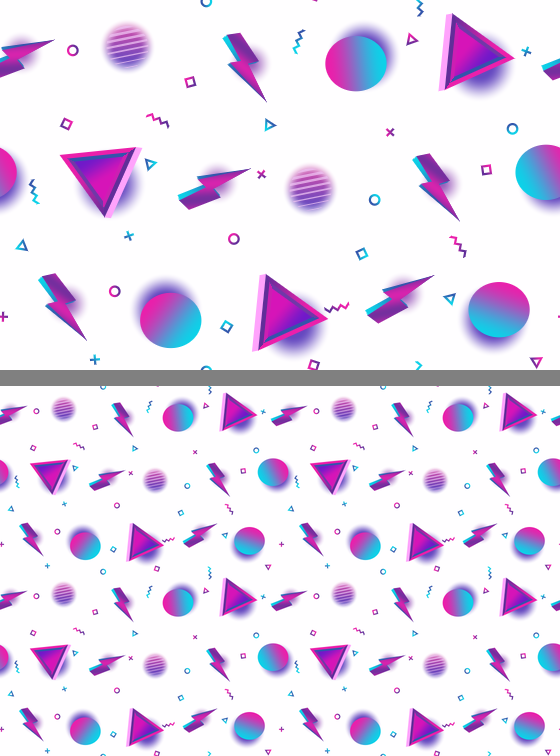
Top, the tile; bottom, the same tile 2 across and 2 down.
Write a Shadertoy shader that draws this background.

```glsl
// Glossy discs, striped balls, framed triangles and lightning bolts on white,
// with small outlined confetti between them. Everything is a distance function
// placed on a sheared, jittered 5 x 3 grid whose offsets wrap at the canvas edges.

const vec3 CYAN = vec3(.05, .82, .91), MAGENTA = vec3(.92, .12, .67);
const vec3 PURPLE = vec3(.38, .18, .60), INDIGO = vec3(.29, .16, .71);
const vec3 BLUE = vec3(.20, .33, .67), PINK = vec3(1., .64, .99);

vec3 hash(vec2 q) {
    vec3 a = fract(q.xyx * vec3(.1031, .1030, .0973));
    a += dot(a, a.yxz + 33.33);
    return fract((a.xxy + a.yzz) * a.zyx);
}

vec2 rotate(vec2 p, float a) {
    float c = cos(a), s = sin(a);
    return vec2(c * p.x + s * p.y, c * p.y - s * p.x);
}

// Antialiased coverage of a signed distance
float cover(float d) { return clamp(.5 - d * iResolution.y, 0., 1.); }

float blob(vec2 p, float r, float blur) {
    return 1. - smoothstep(r - blur, r + blur, length(p));
}

float triangle(vec2 p, float r) {
    return max(-p.x, .5 * p.x + .866 * abs(p.y)) - r;
}

float boltShape(vec2 p) {
    const vec2 v[7] = vec2[7](vec2(-14, 37), vec2(2, 38), vec2(21, 3), vec2(8, 1),
                              vec2(26, -46), vec2(-13, 4), vec2(0, 5));
    p /= .0023;
    float d = 1e6, side = 1.;
    for (int i = 0; i < 7; i++) {
        vec2 a = v[i], e = v[(i + 6) % 7] - a, w = p - a;
        vec2 b = w - e * clamp(dot(w, e) / dot(e, e), 0., 1.);
        d = min(d, dot(b, b));
        bvec3 c = bvec3(p.y >= a.y, p.y < a.y + e.y, e.x * w.y > e.y * w.x);
        if (all(c) || all(not(c))) side = -side;
    }
    return side * sqrt(d) * .0023;
}

void drawDisc(inout vec3 col, vec2 p, float angle) {
    vec2 shade = rotate(vec2(.03, 0), angle * 1.7);
    col = mix(col, INDIGO, .9 * blob(p - shade, .070, .032));
    float t = smoothstep(-.08, .08, rotate(p, angle).x);
    col = mix(col, mix(CYAN, MAGENTA, t), cover(length(p * vec2(.93, 1.03)) - .077));
}

void drawStripedBall(inout vec3 col, vec2 p) {
    vec3 tint = mix(INDIGO, vec3(.74, .18, .62), smoothstep(-.06, .06, p.y));
    col = mix(col, tint, .85 * blob(p, .055, .022));
    float u = rotate(p, .2).y;
    float stripe = abs(fract(u / .0155) - .5) * .0155 - mix(.001, .0038, smoothstep(-.06, .05, u));
    col = mix(col, vec3(.93, .76, .95), .75 * cover(stripe) * cover(length(p) - .057));
}

void drawTriangle(inout vec3 col, vec2 p, float angle) {
    col = mix(col, INDIGO, .85 * blob(p - vec2(.025, -.03), .066, .036));
    p = rotate(p, angle);
    // Pink side slab
    float slab = max(abs(p.x + .068) - .0085, abs(p.y - (p.x + .06) * .3) - .104);
    col = mix(col, PINK, cover(slab));
    // Mitred frames, one tone per edge
    bool left = -p.x > .5 * p.x + .866 * abs(p.y);
    vec3 upper = mix(PURPLE, MAGENTA, smoothstep(-.08, .08, p.x));
    vec3 outer = left ? PURPLE : p.y > 0. ? upper : MAGENTA;
    vec3 inner = left ? vec3(.80, .12, .70) : p.y > 0. ? vec3(.44, .22, .66) : BLUE;
    vec3 core = mix(vec3(.84, .08, .72), vec3(.44, .10, .79), smoothstep(-.03, .06, p.x - p.y * .7));
    col = mix(col, outer, cover(triangle(p, .060)));
    col = mix(col, inner, cover(triangle(p, .048)));
    col = mix(col, core, cover(triangle(p, .038)));
}

void drawBolt(inout vec3 col, vec2 p, bool flipped, float sway) {
    col = mix(col, vec3(.50, .18, .66), .8 * blob(p - vec2(.024, .004), .030, .032));
    p = rotate(p, flipped ? 2.3 + sway : sway);
    if (flipped) p.x = -p.x;
    // Cyan thickness that shrinks towards the tip, swept in fine steps
    vec2 sweep = vec2(.0024, .0015) * clamp(p.y * 5. + .5, 0., 1.);
    float side = 1.;
    for (float k = 1.; k < 7.; k++) side = min(side, boltShape(p + k * sweep));
    col = mix(col, mix(CYAN, BLUE, smoothstep(.08, -.04, p.y)), cover(side));
    float t = .5 + .5 * cos((p.y + p.x) * 55.);
    col = mix(col, mix(vec3(.46, .18, .62), vec3(.84, .14, .68), t), cover(boltShape(p)));
}

void drawConfetti(inout vec3 col, vec2 p, int kind, float angle, bool warm) {
    vec2 q = rotate(p, angle);
    float zig = abs(mod(q.x, .022) - .011) - .0055;
    float d = abs(length(p) - .0128);
    if (kind == 1) d = abs(triangle(q, .0075));
    if (kind == 2) d = abs(max(abs(q.x), abs(q.y)) - .0105);
    if (kind == 3) d = max(min(abs(q.x), abs(q.y)), max(abs(q.x), abs(q.y)) - .0105);
    if (kind == 4) d = max(abs(q.y - zig) * .707, abs(q.x) - .031);
    float t = smoothstep(-.02, .02, q.x + q.y);
    vec3 ink = warm ? mix(MAGENTA, PURPLE, t) : mix(CYAN, BLUE, t);
    col = mix(col, ink, cover(d - .003));
}

void mainImage(out vec4 fragColor, in vec2 fragCoord) {
    vec2 size = vec2(iResolution.x / iResolution.y, 1), cell = size / vec2(5, 3);
    vec2 p = fragCoord / iResolution.y;
    vec3 col = vec3(1., .995, 1.);
    for (int i = 0; i < 15; i++) {
        int column = i % 5, row = i / 5, kind = (column + 2 * row) % 5;
        vec2 id = vec2(column, row), base = (id + .5 + vec2(id.y / 3., 0)) * cell;
        vec3 h = hash(id + 7.);
        // Large shape, offset by the shortest way round the canvas
        vec2 d = p - base - (h.xy - .5) * vec2(.04, .08);
        d -= size * round(d / size);
        if (kind == 1 || (kind == 4 && row == 0)) drawDisc(col, d, h.z * 6.283);
        else if (kind == 4) drawStripedBall(col, d);
        else if (kind == 2) drawTriangle(col, d, row == 1 ? 2.72 : -.1);
        else drawBolt(col, d, kind == 3, h.z * .4 - .1);
        // Two small shapes in the gaps beside and above it
        for (int s = 0; s < 2; s++) {
            vec3 g = hash(id + vec2(31, 17) * float(s + 1));
            vec2 gap = s == 0 ? vec2(.5, 0) : vec2(.667, .5);
            vec2 e = p - base - gap * cell - (g.yz - .5) * (s == 0 ? vec2(.02, .12) : vec2(.06));
            e -= size * round(e / size);
            drawConfetti(col, e, (2 * column + row + 3 * s) % 5, g.x * 6.283, (i + s) % 2 == 0);
        }
    }
    fragColor = vec4(col, 1);
}
```
